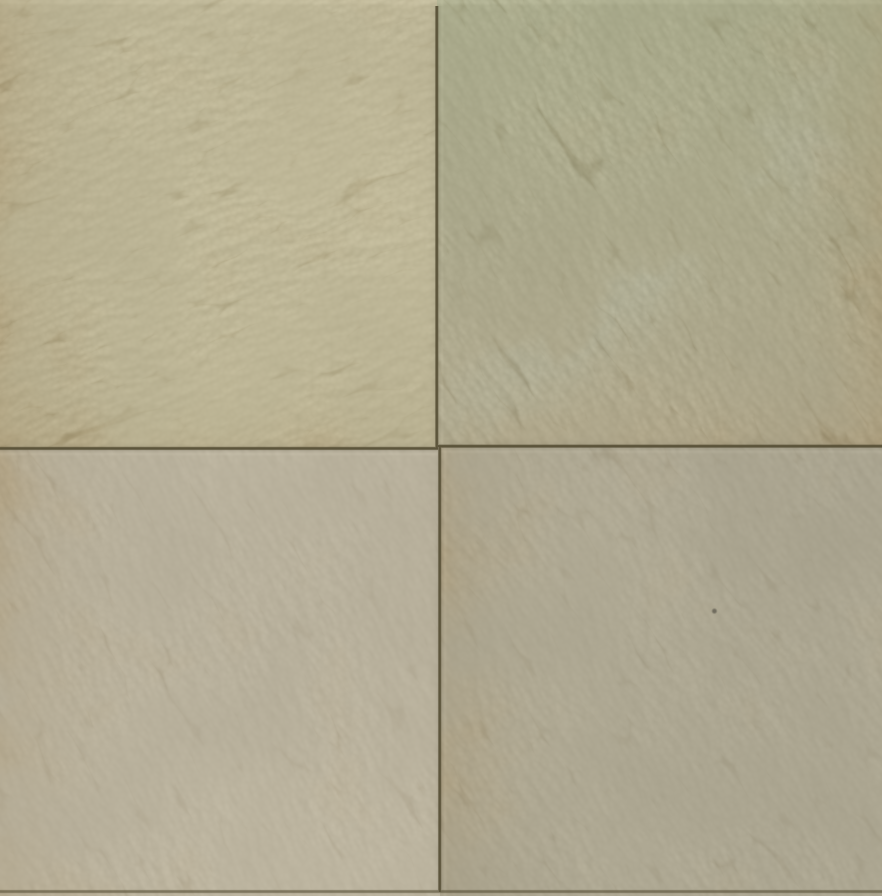
Give the GLSL for this texture, as a Shadertoy shader.

```glsl
// Four large sandstone slabs, two by two, parted by thin dark joints.
// Each slab has its own tint and grain direction; embossed cellular flakes
// make the cleft surface, and layered sines make the stains and wear.

#define JOINT_HALF 0.0016    // half width of a joint
#define JOINT_SOFT 0.0011    // softness of its edges
#define BOTTOM_JOINT 0.005   // height of the lowest joint
#define FLAKE_SCALE vec2(42.0, 105.0)
#define RELIEF 0.070         // strength of the cleft surface
#define SPECKLE 0.026        // strength of the fine unoriented grain
#define MOTTLE 0.013         // strength of the cloudy variation
#define STAIN 0.55           // strength of the ochre edges
#define JOINT_COLOR vec3(0.33, 0.30, 0.20)
#define OCHRE vec3(0.66, 0.58, 0.43)
#define PALE vec3(0.69, 0.70, 0.62)

vec2 hash2(vec2 p) {
    vec3 q = fract(p.xyx * vec3(0.1031, 0.1030, 0.0973));
    q += dot(q, q.yzx + 33.33);
    return fract((q.xx + q.yz) * q.zy);
}

mat2 rotation(float a) {
    return mat2(cos(a), -sin(a), sin(a), cos(a));
}

// Smooth clouds around zero, from layered sines
float clouds(vec2 p) {
    float sum = 0.0, amp = 0.5;
    for (int i = 0; i < 5; i++) {
        p = rotation(1.1) * p * 1.7 + 1.3;
        sum += amp * sin(p.x + 1.6 * sin(p.y));
        amp *= 0.62;
    }
    return sum;
}

// Distance to the nearest scattered cell centre
float cellular(vec2 p) {
    vec2 cell = floor(p), f = p - cell;
    float d = 2.0;
    for (int y = -1; y <= 1; y++)
        for (int x = -1; x <= 1; x++) {
            vec2 o = vec2(x, y);
            vec2 r = o + hash2(cell + o) - f;
            d = min(d, dot(r, r));
        }
    return sqrt(d);
}

// Flaky height field, long along x
float cleft(vec2 p) {
    p.y += 0.005 * clouds(p * 8.0);
    return 0.5 * cellular(p * FLAKE_SCALE) + 0.5 * cellular(p * FLAKE_SCALE * 0.55 + 7.0);
}

void mainImage(out vec4 fragColor, in vec2 fragCoord) {
    vec2 uv = fragCoord / iResolution.xy;
    vec2 p = fragCoord / iResolution.y;
    float px = 1.0 / iResolution.y;

    // Slightly uneven layout: the joints step where they meet
    float midY = mix(0.4995, 0.5020, step(0.497, uv.x));
    float row = step(midY, uv.y);
    float midX = mix(0.4985, 0.4952, row);
    float col = step(midX, uv.x);
    vec2 id = vec2(col, row);
    vec2 local = vec2(mix(uv.x / midX, (uv.x - midX) / (1.0 - midX), col),
                      mix(uv.y / midY, (uv.y - midY) / (1.0 - midY), row));
    float topLeft = row * (1.0 - col), topRight = row * col;

    // Slab tints; the upper right one turns from tan to olive
    vec3 lower = mix(vec3(0.728, 0.698, 0.617), vec3(0.675, 0.652, 0.570), col);
    vec3 upper = mix(vec3(0.737, 0.709, 0.587), vec3(0.674, 0.662, 0.550), col);
    vec3 color = mix(lower, upper, row);
    color += topRight * (local.y - 0.5) * vec3(-0.020, 0.012, -0.005);

    // Cloudy wear, and a pale diagonal band on the upper right slab
    vec2 seed = id * vec2(5.3, 8.7);
    float broad = clouds(p * 3.0 + seed);
    float fine = clouds(p * 11.0 + seed * 1.7);
    color += MOTTLE * (broad * vec3(0.9, 0.85, 0.75) + 0.6 * fine);
    float band = exp(-45.0 * pow(local.y - 0.83 * local.x, 2.0));
    color = mix(color, PALE, topRight * band * smoothstep(-0.3, 0.8, fine) * 0.5);

    // Ochre stains creep in from the side and the lower edge
    float side = mix(local.x, 1.0 - local.x, topRight);
    float creep = exp(-10.0 * side) + 0.6 * row * exp(-10.0 * local.y);
    float stain = creep * (0.55 + 0.4 * fine) + 0.12 * smoothstep(0.4, 1.0, fine);
    color = mix(color, OCHRE, clamp(STAIN * stain, 0.0, 0.5));

    // Embossed cleft surface along the grain, with dark flecks and fine speckle
    float grain = mix(-1.05, 0.35, topLeft) + 0.08 * id.x;
    vec2 g = rotation(grain) * p + seed;
    float relief = cleft(g) - cleft(g + vec2(0.001, 0.0035));
    float wear = mix(0.65, 1.0, row) * (0.65 + 0.5 * smoothstep(-0.5, 0.6, fine));
    color += RELIEF * wear * relief;
    float fleck = smoothstep(0.68, 0.95, cellular(g * vec2(22.0, 65.0) + 3.0));
    color -= 0.045 * wear * fleck * vec3(0.9, 1.0, 1.1);
    color += SPECKLE * wear * (0.47 - cellular(p * 135.0 + seed));

    // One small dark pit on the lower right slab
    float pit = 1.0 - smoothstep(0.001, 0.003 + px, length(uv - vec2(0.81, 0.318)));
    color *= 1.0 - 0.35 * pit;

    // Joints with soft shade, and a lit edge on the slab below or beside
    float dx = uv.x - midX, dy = uv.y - midY;
    float dBottom = abs(uv.y - BOTTOM_JOINT);
    float inside = step(BOTTOM_JOINT, uv.y) * step(uv.y, 0.993);
    float d = min(abs(dy), mix(1.0, abs(dx), inside));
    float lit = exp(-pow((dy + 0.006) / 0.002, 2.0)) + exp(-pow((dx - 0.006) / 0.002, 2.0));
    color += 0.025 * lit + 0.03 * smoothstep(0.993, 0.998, uv.y);
    color *= 1.0 - 0.10 * exp(-d / 0.003);
    float soft = max(JOINT_SOFT, px * 0.75);
    float joint = 1.0 - smoothstep(JOINT_HALF - soft, JOINT_HALF + soft, d);
    float base = 1.0 - smoothstep(0.0005, 0.0005 + 2.0 * soft, dBottom);
    color = mix(color, JOINT_COLOR, max(0.9 * joint, 0.6 * base));

    fragColor = vec4(clamp(color, 0.0, 1.0), 1.0);
}
```
